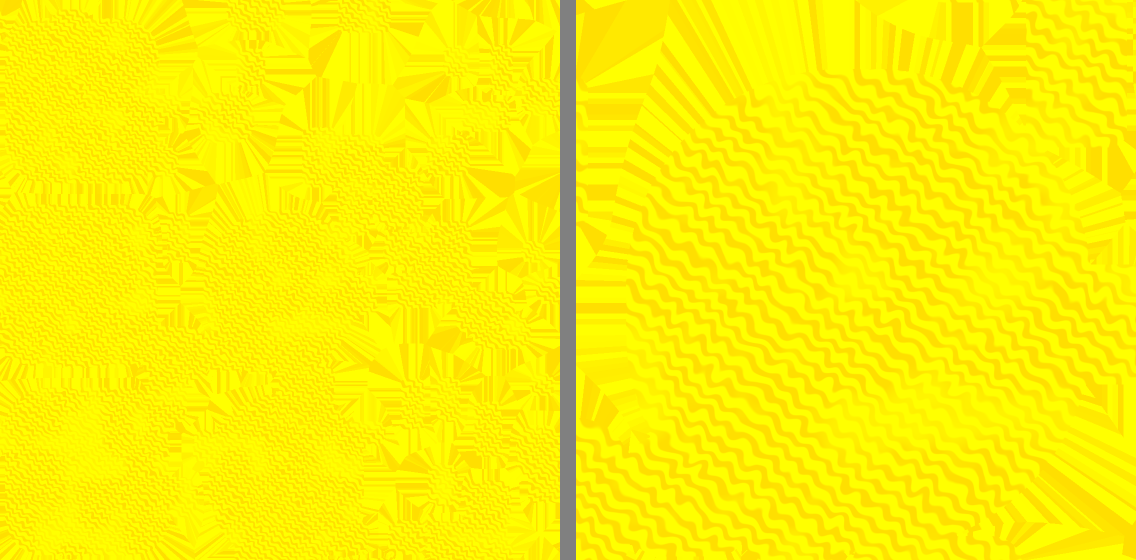
Left, the full canvas; right, a detail of the centre.
A Shadertoy shader for this pattern:

```glsl
// Yellow patches of fine diagonal dashes whose rims smear outward as flat streaks.

const vec3 BRIGHT = vec3(1.0, 1.0, 0.0);
const vec3 DEEP = vec3(1.0, 0.875, 0.0);

const vec2 BIG_CELL = vec2(0.355, 0.33);   // spacing of the large patches
const vec2 BIG_ORIGIN = vec2(0.15, 0.15);
const float SMALL_CELL = 0.085;            // spacing of the small patches
const float RIPPLE_PERIOD = 0.0098;        // across the dashes
const float DASH_PERIOD = 0.0145;          // along the dashes
const float STREAK_STEP = 0.0032;          // width of the flat streak facets
const float TAU = 6.2831853;
const int AA = 2;

float hash(vec2 p) {
    vec3 q = fract(p.xyx * vec3(0.1031, 0.1030, 0.0973));
    q += dot(q, q.yzx + 33.33);
    return fract((q.x + q.y) * q.z);
}

vec2 hash2(vec2 p) {
    return vec2(hash(p + 17.3), hash(p + 71.9));
}

float noise(vec2 p) {
    vec2 i = floor(p), f = fract(p);
    f = f * f * (3.0 - 2.0 * f);
    return mix(mix(hash(i), hash(i + vec2(1, 0)), f.x),
               mix(hash(i + vec2(0, 1)), hash(i + vec2(1, 1)), f.x), f.y);
}

// Keep the closest point (xy) and its distance (z) on a rounded box
void nearest(inout vec3 best, vec2 p, vec2 centre, vec2 halfSize, float corner) {
    vec2 core = centre + clamp(p - centre, corner - halfSize, halfSize - corner);
    vec2 away = p - core;
    float len = length(away);
    float dist = max(len - corner, 0.0);
    if (dist < best.z) {
        best = vec3(dist > 0.0 ? core + away / len * corner : p, dist);
    }
}

// Project a point onto the union of all patches
vec3 projectToPatches(vec2 p) {
    vec3 best = vec3(p, 9.0);

    // Large patches fill the left and the lower centre
    for (int x = 0; x < 2; x++)
    for (int y = 0; y < 3; y++) {
        vec2 id = vec2(x, y);
        if (2 * x + y > 3) continue;
        vec2 centre = BIG_ORIGIN + id * BIG_CELL + 0.02 * (hash2(id) - 0.5);
        vec2 halfSize = vec2(0.137, 0.143) + 0.016 * hash2(id + 5.0);
        nearest(best, p, centre, halfSize, mix(0.07, 0.13, float(x)));
    }

    // Small patches are scattered, thinner toward the upper right
    vec2 cell = floor(p / SMALL_CELL);
    for (int x = -2; x <= 2; x++)
    for (int y = -2; y <= 2; y++) {
        vec2 id = cell + vec2(x, y);
        vec2 centre = (id + 0.2 + 0.6 * hash2(id + 31.0)) * SMALL_CELL;
        float presence = mix(0.3, 0.66, smoothstep(0.4, 0.7, centre.x));
        presence -= 0.25 * smoothstep(1.4, 1.65, centre.x + centre.y);
        if (hash(id + 53.0) > presence) continue;
        vec2 halfSize = mix(vec2(0.02), vec2(0.056), hash2(id + 87.0));
        float corner = min(halfSize.x, halfSize.y) * mix(0.3, 0.9, hash(id + 9.0));
        nearest(best, p, centre, halfSize, corner);
    }
    return best;
}

// Depth of tone of the broken diagonal dashes, 0 to 1
float dashes(vec2 p) {
    float across = dot(p, vec2(0.62, 0.785));
    float along = dot(p, vec2(0.785, -0.62));
    float step1 = TAU * along / DASH_PERIOD + 5.0 * noise(p * 40.0);
    float wander = 3.0 * noise(p * 34.0 + 8.0) + 3.2 * noise(p * 120.0);
    float wave = sin(TAU * across / RIPPLE_PERIOD + 1.2 * sin(step1) + wander);

    // Gaps along each line, calm spots and uneven single dashes
    float gaps = 0.3 * sin(step1 + 1.4) + 0.5 * (noise(p * 130.0 + 3.0) - 0.5);
    float calm = smoothstep(0.08, 0.5, noise(p * 24.0 + 4.0));
    float strength = mix(0.4, 1.15, calm) * mix(0.65, 1.3, noise(p * 95.0));
    return clamp(strength * smoothstep(-0.2, 0.65, wave + gaps), 0.0, 1.0);
}

float tone(vec2 p) {
    vec3 hit = projectToPatches(p);
    vec2 source = hit.xy;
    if (hit.z > 0.0) source = (floor(source / STREAK_STEP) + 0.5) * STREAK_STEP;
    return dashes(source);
}

void mainImage(out vec4 fragColor, in vec2 fragCoord) {
    // Average a few samples per pixel to smooth facet edges
    float depth = 0.0;
    for (int i = 0; i < AA; i++)
    for (int j = 0; j < AA; j++) {
        vec2 offset = (vec2(i, j) + 0.5) / float(AA) - 0.5;
        depth += tone((fragCoord + offset) / iResolution.xy);
    }
    depth /= float(AA * AA);
    fragColor = vec4(mix(BRIGHT, DEEP, depth), 1.0);
}
```
